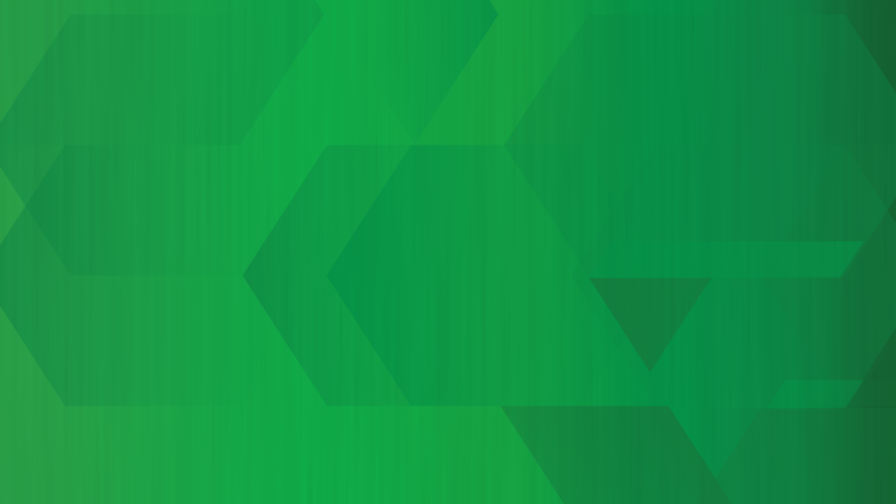
Reproduce this background procedurally as a Shadertoy shader.

```glsl
const float ROW_BASE = 4.08;    // centre height of row 0, canvas is 9 units tall
const float ROW_STEP = 2.33;    // row spacing, also the hexagon half height
const float SLANT = 0.647;      // sideways run of slanted edges per unit of height
const float STREAK_DENSITY = 11.0;
const float STREAK_STRENGTH = 0.034;

const vec3 LEAF   = vec3(0.16, 0.62, 0.28);
const vec3 BRIGHT = vec3(0.06, 0.66, 0.28);
const vec3 GRASS  = vec3(0.085, 0.63, 0.26);
const vec3 JADE   = vec3(0.02, 0.57, 0.28);
const vec3 TEAL   = vec3(0.05, 0.52, 0.27);
const vec3 MOSS   = vec3(0.08, 0.48, 0.24);
const vec3 FOREST = vec3(0.08, 0.38, 0.19);

float hash(vec2 p) {
    return fract(sin(dot(p, vec2(127.1, 311.7))) * 43758.55);
}

float noise(vec2 p) {
    vec2 i = floor(p), f = fract(p);
    f = f * f * (3.0 - 2.0 * f);
    return mix(mix(hash(i), hash(i + vec2(1, 0)), f.x),
               mix(hash(i + vec2(0, 1)), hash(i + vec2(1, 1)), f.x), f.y);
}

// Coverage of a signed distance, softened over about one pixel
float cover(float d) {
    float px = 9.0 / iResolution.y;
    return 1.0 - smoothstep(-px, px, d);
}

// Strength that fades inward from the left and right ends
float fade(float x, float left, float right, vec2 ends) {
    float t = clamp((x - left) / (right - left), 0.0, 1.0);
    return ends.x * (1.0 - t) * (1.0 - t) + ends.y * t * t;
}

// Flat-topped hexagon between its left and right corners
void hexagon(inout vec3 col, vec2 p, float left, float right, float row, vec3 tone, vec2 ends) {
    vec2 q = abs(p - vec2(0.5 * (left + right), ROW_BASE + row * ROW_STEP));
    float side = (q.x - 0.5 * (right - left) + SLANT * q.y) / length(vec2(1.0, SLANT));
    float d = max(q.y - ROW_STEP, side);
    col = mix(col, tone, cover(d) * fade(p.x, left, right, ends));
}

// Four-sided panel: span = bottom and top, base = bottom corners, lean = edge directions
void panel(inout vec3 col, vec2 p, vec2 span, vec2 base, vec2 lean, vec3 tone, vec2 ends) {
    vec2 edge = base + lean * SLANT * (p.y - span.x);
    float sides = max(edge.x - p.x, p.x - edge.y) / length(vec2(1.0, SLANT));
    float d = max(max(span.x - p.y, p.y - span.y), sides);
    float t = clamp((p.x - edge.x) / max(edge.y - edge.x, 0.001), 0.0, 1.0);
    col = mix(col, tone, cover(d) * mix(ends.x, ends.y, t));
}

vec3 backdrop(float x) {
    vec3 col = mix(LEAF, BRIGHT, smoothstep(0.0, 5.8, x));
    col = mix(col, GRASS, smoothstep(5.8, 9.0, x));
    col = mix(col, JADE, smoothstep(9.0, 11.9, x));
    col = mix(col, TEAL, smoothstep(11.9, 13.7, x));
    return mix(col, FOREST, smoothstep(13.7, 16.0, x));
}

void mainImage(out vec4 fragColor, in vec2 fragCoord) {
    vec2 p = fragCoord / iResolution.y * 9.0;
    vec3 col = backdrop(p.x);

    // Upper hexagons
    hexagon(col, p, -0.25, 6.0, 1.0, TEAL, vec2(0.55, 0.0));
    hexagon(col, p, -8.0, 5.79, 2.0, TEAL, vec2(0.0, 0.3));
    hexagon(col, p, 5.9, 8.9, 2.0, JADE, vec2(0.0, 0.85));
    hexagon(col, p, 9.0, 16.6, 1.0, TEAL, vec2(0.4, 0.55));

    // Left column
    hexagon(col, p, -5.0, 1.25, 0.0, LEAF, vec2(0.0, 0.35));
    hexagon(col, p, -0.35, 5.85, 0.0, TEAL, vec2(0.65, 0.0));
    hexagon(col, p, -5.0, 1.25, -2.0, LEAF, vec2(0.0, 0.4));

    // Nested centre
    hexagon(col, p, 4.33, 10.4, 0.0, TEAL, vec2(0.65, 0.0));
    hexagon(col, p, 5.83, 11.88, 0.0, JADE, vec2(0.95, 0.4));
    hexagon(col, p, 4.33, 11.0, -2.0, BRIGHT, vec2(0.7, 0.0));

    // Right column
    hexagon(col, p, 10.2, 16.6, 0.0, TEAL, vec2(0.2, 0.45));
    hexagon(col, p, 13.6, 19.0, 0.0, MOSS, vec2(0.35, 0.0));

    // Slanted panels on the lower right
    panel(col, p, vec2(-0.2, 1.75), vec2(10.2, 13.2), vec2(-1, -1), MOSS, vec2(0.5, 0.85));
    panel(col, p, vec2(-0.2, 1.71), vec2(12.35, 17.0), vec2(1, 0), MOSS, vec2(0.45, 0.1));
    panel(col, p, vec2(1.71, 4.04), vec2(12.0, 15.0), vec2(-1, 0), JADE, vec2(0.4, 0.1));
    panel(col, p, vec2(2.35, 4.04), vec2(11.61, 11.61), vec2(-1, 1), MOSS, vec2(0.85, 0.7));
    panel(col, p, vec2(4.04, 4.69), vec2(10.52, 15.0), vec2(1, 1), JADE, vec2(0.7, 0.65));
    panel(col, p, vec2(1.71, 2.21), vec2(13.7, 15.1), vec2(1, 1), JADE, vec2(0.7, 0.4));
    panel(col, p, vec2(2.21, 4.04), vec2(15.5, 17.0), vec2(1, 0), FOREST, vec2(0.6, 0.4));

    // Fine vertical streaks
    float streak = noise(p * vec2(STREAK_DENSITY, 0.35)) - 0.5;
    streak += 0.6 * (noise(p * vec2(STREAK_DENSITY * 2.3, 0.6) + 17.0) - 0.5);
    col *= 1.0 + STREAK_STRENGTH * streak;

    fragColor = vec4(col, 1.0);
}
```
